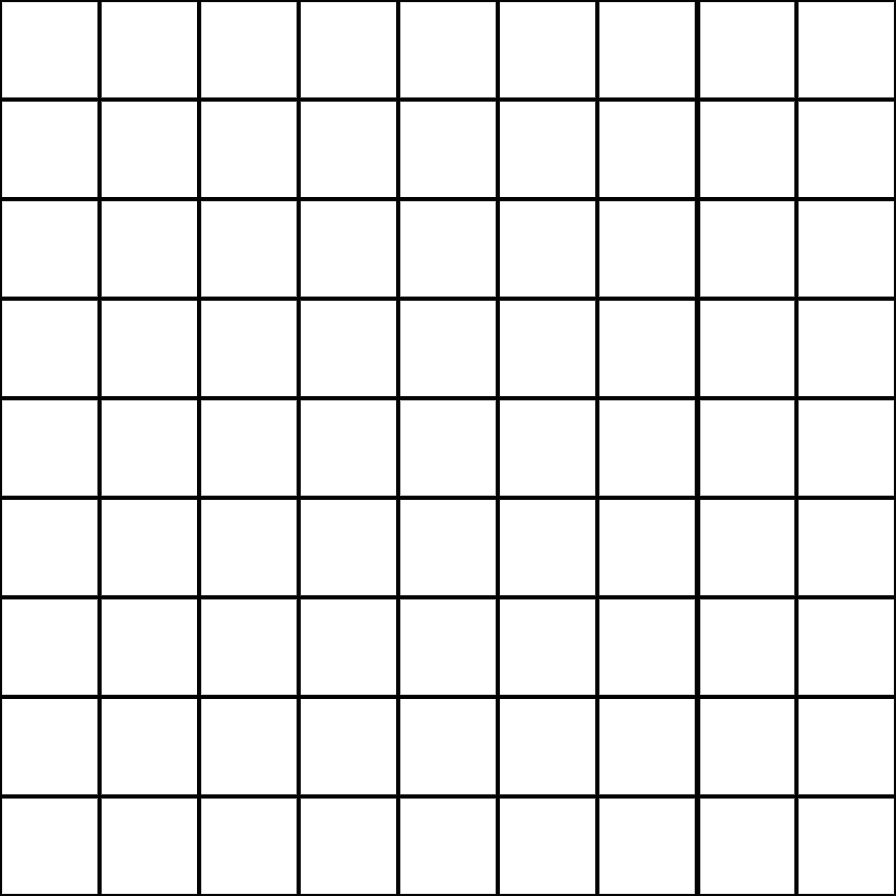
Reproduce this pattern procedurally as a three.js fragment shader.

```glsl
varying vec2 vUv;

const float CELLS = 9.0;
const float LINE_WIDTH = 0.0047;
const float HEAVY_WIDTH = 0.0062;
const float HEAVY_COLUMN = 7.0;
const float HEAVY_SHIFT = 0.0007;
const vec3 PAPER = vec3(1.0);
const vec3 INK = vec3(0.01);

// Distance to the nearest of the evenly spaced lines, wrapping at the edges
float gridDistance(float coord, float count) {
  return abs(fract(coord * count + 0.5) - 0.5) / count;
}

// Coverage of a line with an edge about one pixel soft
float lineMask(float dist, float width, float pixel) {
  return clamp(0.5 + (0.5 * width - dist) / pixel, 0.0, 1.0);
}

void main() {
  vec2 pixel = max(fwidth(vUv), vec2(1e-5));

  // Regular grid
  float columns = lineMask(gridDistance(vUv.x, CELLS), LINE_WIDTH, pixel.x);
  float rows = lineMask(gridDistance(vUv.y, CELLS), LINE_WIDTH, pixel.y);

  // One heavier upright
  float heavyX = HEAVY_COLUMN / CELLS + HEAVY_SHIFT;
  float heavy = lineMask(abs(vUv.x - heavyX), HEAVY_WIDTH, pixel.x);

  float ink = max(max(columns, heavy), rows);
  gl_FragColor = vec4(mix(PAPER, INK, ink), 1.0);
}
```
